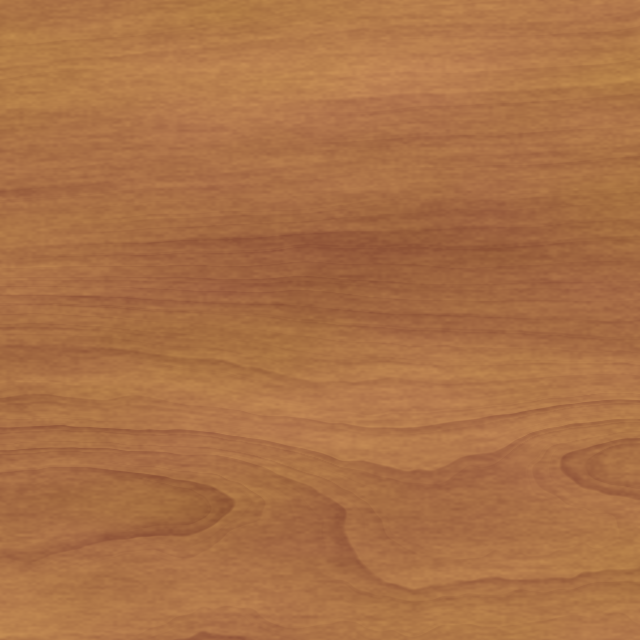
A Shadertoy shader for this texture:

```glsl
float hash(vec2 p) {
    vec3 q = fract(vec3(p.xyx) * 0.1031);
    q += dot(q, q.yzx + 33.33);
    return fract((q.x + q.y) * q.z);
}

float noise(vec2 p) {
    vec2 i = floor(p), f = fract(p);
    f = f * f * (3.0 - 2.0 * f);
    return mix(mix(hash(i), hash(i + vec2(1, 0)), f.x),
               mix(hash(i + vec2(0, 1)), hash(i + vec2(1, 1)), f.x), f.y);
}

// Layered noise centred on zero
float fbm(vec2 p) {
    float sum = 0.0, amp = 0.5;
    for (int i = 0; i < 4; i++) {
        sum += amp * (noise(p) - 0.5);
        p = p * 2.03 + 17.3;
        amp *= 0.5;
    }
    return sum;
}

float bump(vec2 p, vec2 centre, vec2 size) {
    vec2 d = (p - centre) / size;
    return exp(-dot(d, d));
}

// Growth height: its level lines are the rings, closed around two hollows
float growth(vec2 p) {
    float low = 1.0 - smoothstep(0.3, 0.55, p.y);
    float h = 10.0 * p.y - 0.9 * p.x * smoothstep(0.4, 0.8, p.y);
    h -= 3.0 * bump(p, vec2(0.1, 0.23), vec2(0.44, 0.1));
    h -= 2.7 * bump(p, vec2(1.04, 0.29), vec2(0.29, 0.085));
    h -= 0.7 * bump(p, vec2(0.0, 0.45), vec2(0.4, 0.15));
    h += low * 0.9 * fbm(p * vec2(6.0, 7.0) + 4.0);
    return h + 0.6 * fbm(p * vec2(2.0, 3.5) + 31.0);
}

// Soft late-wood shade rising to a fine dark line with a crisp edge
float ringLine(float h, float shade) {
    float f = fract(h);
    float line = smoothstep(0.8, 0.95, f);
    return mix(line, smoothstep(0.3, 1.0, f), shade) * (1.0 - smoothstep(0.955, 1.0, f));
}

void mainImage(out vec4 fragColor, in vec2 fragCoord) {
    vec2 p = fragCoord / iResolution.y;
    float h = growth(p);
    float low = 1.0 - smoothstep(0.35, 0.55, p.y);
    float middle = bump(p, vec2(0.3, 0.56), vec2(1.0, 0.14));

    // Broad shading
    float tone = 0.61 + 0.62 * fbm(vec2(p.x * 1.6, p.y * 7.0 - p.x * 0.6) + 8.0);
    tone -= 0.30 * bump(p, vec2(0.65, 0.58), vec2(0.65, 0.09));
    tone -= 0.18 * bump(p, vec2(0.2, 0.22), vec2(0.4, 0.07));
    tone -= 0.16 * bump(p, vec2(1.0, 0.28), vec2(0.22, 0.05));
    tone -= 0.28 * bump(p, vec2(0.4, -0.02), vec2(0.45, 0.06));
    tone += 0.12 * bump(p, vec2(0.4, 0.88), vec2(0.8, 0.07));
    tone += 0.14 * bump(p, vec2(0.5, 0.39), vec2(0.7, 0.06));

    // Growth rings, strongest in the lower figure
    float fade = smoothstep(0.15, 0.75, noise(vec2(p.x * 3.0, h * 1.3)));
    tone -= ringLine(h, 0.5) * (0.16 + 0.24 * low) * (0.5 + 0.5 * fade);
    tone -= ringLine(h * 2.0 + 0.4, 0.3) * 0.14 * fade;
    tone -= ringLine(h * 5.0 + 0.2, 0.5) * (0.03 + 0.13 * middle) * fade;

    // Streaks and short fibres along the grain
    tone += 0.30 * fbm(vec2(p.x * 3.0, h * 7.0));
    tone += 0.16 * (noise(vec2(p.x * 7.0, p.y * 120.0 + h * 2.0)) - 0.5);
    tone += 0.22 * (noise(p * vec2(60.0, 220.0)) - 0.5);
    tone += 0.17 * (noise(p * vec2(150.0, 250.0) + 50.0) - 0.5);

    vec3 wood = mix(vec3(0.575, 0.345, 0.222), vec3(0.765, 0.545, 0.322), clamp(tone + 0.03, -0.1, 1.1));

    // Patches of redder and yellower wood
    float hue = fbm(p * vec2(3.0, 9.0) + 60.0);
    wood += hue * vec3(-0.012, 0.025, -0.05);
    fragColor = vec4(wood, 1.0);
}
```
